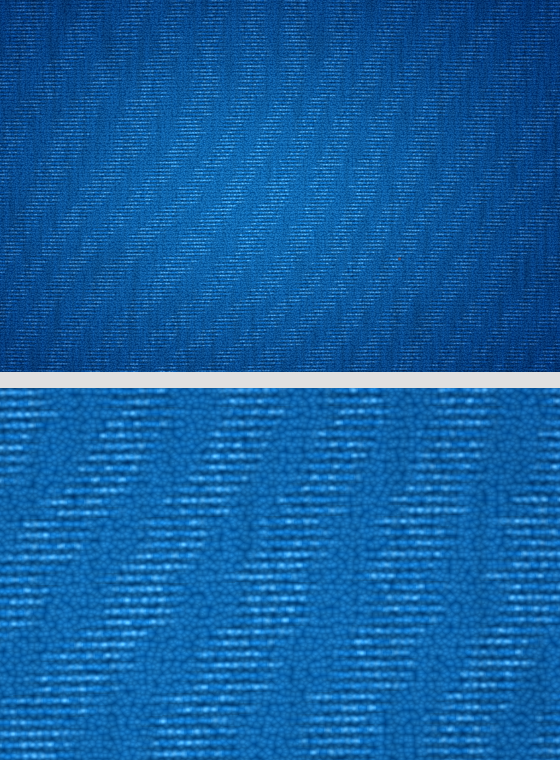
Top, the full canvas; bottom, a detail of the centre.
Write a Shadertoy shader that draws this texture.

```glsl
// Blue woven cloth: 102 fine rows of about 192 pale stitches, broken into
// slanting moire bands. Rows and stitches are cosine profiles, the fibre
// grain is cellular noise, and a soft light falls off toward the edges.

const float TAU = 6.2831853;

vec2 hash2(vec2 cell) {
    vec3 q = fract(vec3(cell.xyx) * vec3(0.1031, 0.1030, 0.0973));
    q += dot(q, q.yzx + 33.33);
    return fract((q.xx + q.yz) * q.zy);
}

// Distance to the nearest scattered point, about 0.45 on average
float cellular(vec2 p) {
    vec2 cell = floor(p), f = p - cell;
    float nearest = 2.0;
    for (int y = -1; y <= 1; y++)
        for (int x = -1; x <= 1; x++) {
            vec2 o = vec2(x, y);
            nearest = min(nearest, length(o + hash2(cell + o + 50.0) - f));
        }
    return nearest;
}

// Strength of the visible weave: curved slanting bands with stepped edges
float moireBand(vec2 p, float rowId) {
    float phase = 9.0 * p.x - 7.5 * p.y + 3.2 * p.y * p.y - 1.2 * p.x * p.y;
    phase += 0.30 * sin(5.0 * p.x + 3.0 * p.y) + 0.16 * sin(13.0 * p.y - 7.0 * p.x);
    phase += 0.22 * (hash2(vec2(rowId, 7.0)).x - 0.5);
    return smoothstep(-0.75, 0.65, sin(TAU * phase));
}

void mainImage(out vec4 fragColor, in vec2 fragCoord) {
    vec2 uv = fragCoord / iResolution.xy;
    vec2 p = fragCoord / iResolution.y;

    // Light pooled left of centre
    vec2 d = (uv - vec2(0.45, 0.47)) * vec2(1.9, 1.7);
    float light = exp(-1.1 * dot(d, d));
    vec3 color = mix(vec3(0.0, 0.165, 0.405), vec3(0.055, 0.405, 0.685), light);

    // Rows, slightly bowed, with stitches staggered from row to row
    float row = p.y * 102.0 + 0.35 * sin(4.0 * p.x + 2.0 * p.y);
    float rowId = floor(row);
    float column = uv.x * 192.0 + hash2(vec2(rowId, 3.0)).x;
    float thread = 0.5 - 0.5 * cos(TAU * row);
    float stitch = 0.5 - 0.5 * cos(TAU * column);
    float band = moireBand(p, rowId);
    color *= 1.0 + 0.42 * (thread - 0.5) * mix(0.2, 1.0, band);

    // Pale stitch tops, each worn by a different amount
    float worn = hash2(vec2(floor(column), rowId)).y;
    float top = thread * thread * mix(0.35, 1.0, stitch) * mix(0.12, 1.0, band);
    color += vec3(0.30, 0.27, 0.20) * top * smoothstep(0.1, 0.95, worn) * mix(0.5, 1.0, light);

    // Fibre grain, and faint upright slubs that show most at the sides
    float grain = 0.45 - cellular(p * vec2(190.0, 230.0));
    color += vec3(0.13, 0.20, 0.21) * grain * mix(0.65, 1.0, light);
    float slub = cellular(p * vec2(75.0, 7.0)) - 0.45;
    color *= 1.0 - 0.30 * slub * (1.0 - 0.7 * light);

    // One tiny brown fleck
    float fleck = length(p - vec2(1.074, 0.304));
    color = mix(color, vec3(0.36, 0.30, 0.34), 1.0 - smoothstep(0.002, 0.006, fleck));

    fragColor = vec4(clamp(color, 0.0, 1.0), 1.0);
}
```
